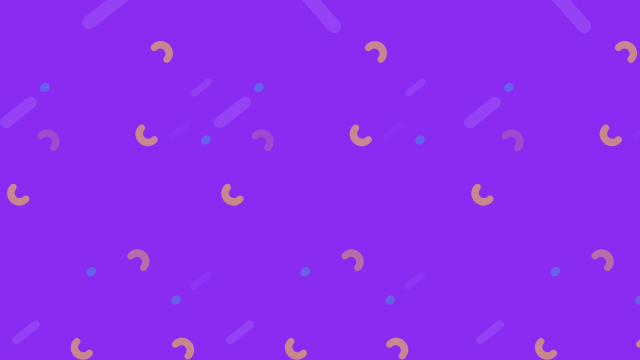
Give the GLSL for this pattern, as a Shadertoy shader.

```glsl
// Scattered confetti on violet: curled hooks, blue dots and slanted pills.
// One motif is repeated across in columns; each piece is a distance function
// blended over the ground with its own opacity. The canvas is 432 units high.

float pill(vec2 p, vec2 dir, float halfLength, float radius) {
    float along = clamp(dot(p, dir), -halfLength, halfLength);
    return length(p - dir * along) - radius;
}

// Half ring with round ends, slightly thicker at its bulge.
float hook(vec2 p) {
    float u = dot(p, vec2(0.73, 0.68));
    float v = dot(p, vec2(0.68, -0.73));
    float radius = 4.1 + 0.6 * clamp(v / 10.0, 0.0, 1.0);
    float ring = v > 0.0 ? abs(length(p) - 10.3) : length(vec2(abs(u) - 10.3, v));
    return ring - radius;
}

float dotShape(vec2 p, vec2 slant) {
    vec2 q = vec2(dot(p, slant), dot(p, vec2(-slant.y, slant.x)));
    return (length(q / vec2(6.1, 5.1)) - 1.0) * 5.5;
}

void mainImage(out vec4 fragColor, in vec2 fragCoord) {
    float pixel = 432.0 / iResolution.y;
    vec2 p = fragCoord * pixel;
    p.y = 432.0 - p.y;

    // The first column is narrower than the ones that follow.
    bool firstColumn = p.x < 257.0;
    if (!firstColumn) p.x = mod(p.x - 257.0, 300.0);

    vec3 color = vec3(0.54, 0.17, 0.95);
    vec3 lilac = vec3(0.585, 0.26, 0.955);
    vec3 peach = vec3(0.78, 0.53, 0.56);
    vec3 blue = vec3(0.40, 0.38, 0.91);
    vec2 slant = vec2(0.783, -0.622);

    // Pills: centre, half length, radius
    vec4 pills[5] = vec4[5](
        vec4(22.0, 135.0, 19.2, 7.0), vec4(31.0, 398.8, 15.2, 5.0),
        vec4(241.5, 105.2, 10.8, 4.0), vec4(215.0, 157.3, 10.8, 4.0),
        vec4(240.5, 337.0, 10.8, 4.0));
    float pillOpacity[5] = float[5](1.0, 0.9, 0.8, 0.2, 0.4);
    for (int i = 0; i < 5; i++) {
        float d = pill(p - pills[i].xy, slant, pills[i].z, pills[i].w);
        color = mix(color, lilac, pillOpacity[i] * clamp(0.5 - d / pixel, 0.0, 1.0));
    }

    // Large pill cut by the top edge, leaning the other way after the first column
    vec2 lean = firstColumn ? slant : vec2(-0.66, -0.75);
    vec2 foot = firstColumn ? vec2(107.0, 27.0) : vec2(144.0, 31.5);
    float top = pill(p - foot - lean * 30.0, lean, 30.0, 8.3);
    color = mix(color, lilac, clamp(0.5 - top / pixel, 0.0, 1.0));

    // Dots
    vec2 dots[4] = vec2[4](vec2(53.7, 105.0), vec2(247.0, 168.0),
                           vec2(109.5, 326.0), vec2(211.2, 360.0));
    for (int i = 0; i < 4; i++) {
        float d = dotShape(p - dots[i], slant);
        color = mix(color, blue, clamp(0.5 - d / pixel, 0.0, 1.0));
    }

    // Hooks: centre, facing (1 or -1), opacity
    vec4 hooks[7] = vec4[7](
        vec4(192.5, 64.2, 1.0, 1.0), vec4(56.5, 170.2, 1.0, 0.33),
        vec4(164.5, 314.2, 1.0, 0.71), vec4(218.0, 420.2, 1.0, 1.0),
        vec4(177.5, 160.5, -1.0, 1.0), vec4(23.5, 231.7, -1.0, 1.0),
        vec4(99.8, 416.7, -1.0, 1.0));
    for (int i = 0; i < 7; i++) {
        float d = hook((p - hooks[i].xy) * hooks[i].z);
        color = mix(color, peach, hooks[i].w * clamp(0.5 - d / pixel, 0.0, 1.0));
    }

    fragColor = vec4(color, 1.0);
}
```
